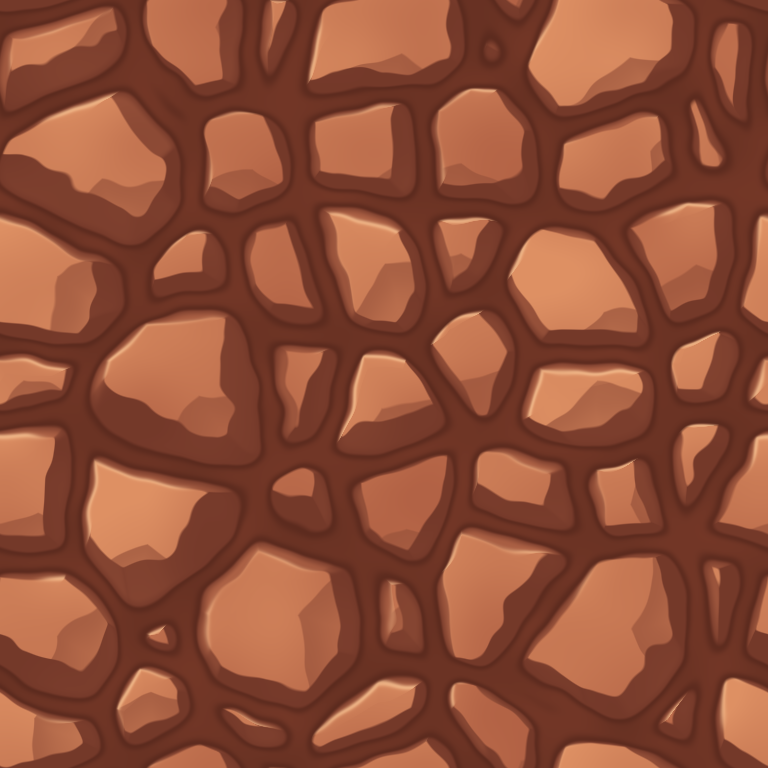
This texture is drawn by a three.js fragment shader. Its source:

```glsl
varying vec2 vUv;

const float GRID = 7.0;
const vec2 LIGHT = vec2(-0.55, 0.835);
const vec3 MORTAR = vec3(0.425, 0.202, 0.142);
const vec3 CREVICE = vec3(0.345, 0.158, 0.112);
const vec3 SHADE = vec3(0.455, 0.222, 0.162);
const vec3 FLANK = vec3(0.67, 0.375, 0.265);
const vec3 CLAY = vec3(0.70, 0.385, 0.270);
const vec3 SAND = vec3(0.87, 0.565, 0.390);
const vec3 GLINT = vec3(0.97, 0.76, 0.57);

float hash(vec2 p) {
  return fract(sin(dot(p, vec2(127.1, 311.7))) * 43758.5453);
}

vec2 hash2(vec2 p) {
  return vec2(hash(p), hash(p + 37.3));
}

// Value noise that wraps after n lattice steps across the canvas
float noise(vec2 uv, float n) {
  vec2 i = floor(uv * n);
  vec2 f = fract(uv * n);
  f = f * f * (3.0 - 2.0 * f);
  vec2 a = mod(i, n);
  vec2 b = mod(i + 1.0, n);
  return mix(mix(hash(a), hash(vec2(b.x, a.y)), f.x),
             mix(hash(vec2(a.x, b.y)), hash(b), f.x), f.y);
}

vec2 warp(vec2 uv, float n) {
  return vec2(noise(uv, n), noise(uv + 0.5, n)) - 0.5;
}

// Stone centre in xy, size weight in z
vec3 stoneSite(vec2 cell) {
  vec2 id = mod(cell, GRID);
  float size = hash(id + 71.7);
  return vec3(cell + 0.12 + 0.76 * hash2(id), 0.8 * size * size);
}

// Weighted squared distance: large stones push small ones aside
float power(vec2 p, vec3 site) {
  vec2 v = p - site.xy;
  return dot(v, v) - site.z;
}

// Signed distance to a randomly turned wedge, used for broken faces
float wedge(vec2 v, vec2 seed) {
  float turn = -0.8 + 1.8 * (hash(seed + 5.1) - 0.5);
  vec2 axis = vec2(cos(turn), sin(turn));
  vec2 q = vec2(dot(v, axis), dot(v, vec2(-axis.y, axis.x)));
  return q.x - 0.04 - 0.22 * hash(seed + 9.4) - 0.45 * abs(q.y - 0.1);
}

void main() {
  vec2 p = vUv * GRID + 0.20 * warp(vUv, 9.0) + 0.055 * warp(vUv, 30.0);
  float broad = noise(vUv, 11.0);
  float fine = noise(vUv, 32.0);

  // Find the stone that owns this point
  vec2 homeCell = vec2(0.0);
  vec3 home = vec3(0.0);
  float best = 1000.0;
  for (int y = -2; y <= 2; y++) {
    for (int x = -2; x <= 2; x++) {
      vec2 cell = floor(p) + vec2(float(x), float(y));
      vec3 site = stoneSite(cell);
      float reach = power(p, site);
      if (reach < best) {
        best = reach;
        home = site;
        homeCell = cell;
      }
    }
  }
  vec2 id = mod(homeCell, GRID);
  vec2 fromCentre = p - home.xy;

  // Each border gives an outline side and a bevel of its own width
  float edgeSum = 0.0;
  float facetSum = 0.0;
  vec3 facet = vec3(0.0);
  for (int y = -2; y <= 2; y++) {
    for (int x = -2; x <= 2; x++) {
      if (x == 0 && y == 0) continue;
      vec2 offset = vec2(float(x), float(y));
      vec3 site = stoneSite(homeCell + offset);
      vec2 away = site.xy - home.xy;
      float span = length(away);
      float dist = (power(p, site) - best) / (2.0 * span) - 0.085;
      float facing = dot(away / span, LIGHT);
      float chance = hash(id * 3.0 + offset + 13.0);
      float width = mix(0.07, 0.21, chance) * (1.0 - 0.6 * facing) * (0.7 + 0.6 * home.z);
      float share = exp(-min(18.0 * dist / width, 60.0));
      edgeSum += exp(-15.0 * dist);
      facetSum += share;
      facet += share * vec3(facing, width, chance);
    }
  }
  float edge = -log(edgeSum) / 15.0;
  float rise = -log(facetSum) / 18.0;
  facet /= facetSum;

  // Bevelled flanks, darker away from the light
  float lit = smoothstep(-0.7, 1.1, facet.x) + 0.35 * (facet.z - 0.5) + 0.3 * (broad - 0.5);
  vec3 stone = mix(SHADE, FLANK, clamp(lit, 0.0, 1.0));
  stone = mix(SHADE, stone, smoothstep(-0.02, 0.07, edge));

  // Top face with a soft gradient and a broken, darker corner
  float tone = 0.65 * hash(id + 21.0) + 0.45 * home.z + 0.35 * dot(fromCentre, LIGHT);
  vec3 top = mix(CLAY, SAND, clamp(tone + 0.5 * (broad - 0.4), 0.0, 1.0));
  float chip = wedge(fromCentre, id) + 0.08 * (fine - 0.5);
  float broken = smoothstep(-0.012, 0.012, chip) * (0.9 - 0.5 * smoothstep(0.0, 0.5, chip));
  top = mix(top, mix(SHADE, FLANK, 0.65), broken * 0.75);

  // Thin glints and a warm glow along the lit rim
  float level = 1.0 + 0.5 * (fine - 0.5);
  float inward = (rise - level) * facet.y;
  float sunny = smoothstep(0.2, 0.8, facet.x);
  float glow = sunny * exp(-max(inward, 0.0) * 14.0) * smoothstep(0.4, 0.8, broad);
  top = mix(top, SAND, 0.6 * glow);
  stone = mix(stone, top, smoothstep(-0.012, 0.012, inward));
  float glint = sunny * exp(-pow(inward / 0.020, 2.0)) * smoothstep(0.3, 0.65, broad);
  stone = mix(stone, GLINT, 0.75 * glint);

  // Mortar with a dark crevice hugging the stones
  vec3 ground = MORTAR * (0.95 + 0.12 * noise(vUv, 16.0));
  ground = mix(ground, CREVICE, 0.75 * exp(-pow((edge + 0.012) / 0.032, 2.0)));

  vec3 color = mix(ground, stone, smoothstep(-0.012, 0.018, edge));
  gl_FragColor = vec4(color, 1.0);
}
```
